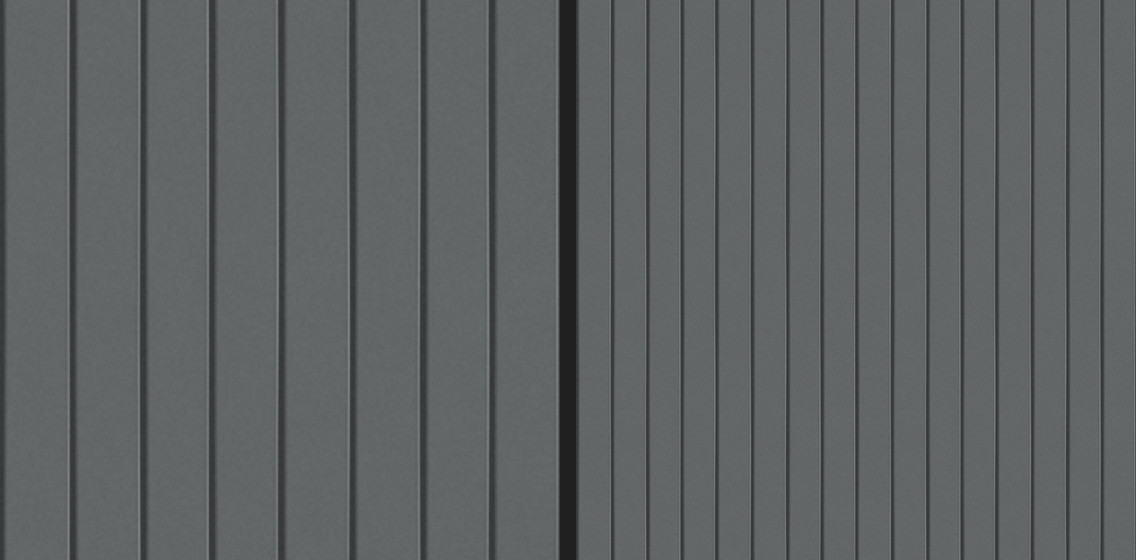
Left: one tile. Right: repeated 2 by 2.
This texture is drawn by a three.js fragment shader. Its source:

```glsl
varying vec2 vUv;

const float PANELS = 8.0;
const float GROOVE_OFFSET = 0.036;   // groove centre, in panel widths
const float GROOVE_HALF = 0.041;     // half width of the dark core
const float HALF_VARIATION = 0.006;
const float SPACING_SHIFT = 0.0135;  // uneven spacing, repeats every 4 panels
const float SPACING_PHASE = 0.32;
const float DRIFT = 0.003;           // sideways drift along a groove
const float SHADE_WIDTH = 0.056;     // soft shade right of the core
const float LIP_GAP = 0.024;         // highlight distance from the core
const float LIP_WIDTH = 0.016;
const float CREASE_GAP = 0.056;      // faint crease left of the lip
const float CREASE_WIDTH = 0.018;
const float CREASE_DEPTH = 0.020;
const float GRAIN = 0.015;
const float MOTTLE = 0.005;
const float TAU = 6.2831853;

const vec3 PANEL_COLOR = vec3(0.390, 0.401, 0.403);
const vec3 SHADE_COLOR = vec3(0.300, 0.308, 0.310);
const vec3 GROOVE_COLOR = vec3(0.222, 0.227, 0.232);
const vec3 LIP_COLOR = vec3(0.490, 0.502, 0.504);

float hash(vec2 p) {
  vec3 q = fract(vec3(p.xyx) * 0.1031);
  q += dot(q, q.yzx + 33.33);
  return fract((q.x + q.y) * q.z);
}

// Value noise that wraps after a whole number of cells
float wrapNoise(vec2 uv, vec2 cells) {
  vec2 p = uv * cells;
  vec2 i = floor(p);
  vec2 f = fract(p);
  f = f * f * (3.0 - 2.0 * f);
  vec2 a = mod(i, cells);
  vec2 b = mod(i + 1.0, cells);
  float low = mix(hash(a), hash(vec2(b.x, a.y)), f.x);
  float high = mix(hash(vec2(a.x, b.y)), hash(b), f.x);
  return mix(low, high, f.y);
}

// Soft line of unit height
float ridge(float distance, float width) {
  float t = distance / width;
  return exp(-t * t);
}

void main() {
  // Nearest groove and its own random values
  float x = vUv.x * PANELS - GROOVE_OFFSET;
  float id = floor(x + 0.5);
  float key = mod(id, PANELS);
  float r1 = hash(vec2(key, 3.0));
  float r2 = hash(vec2(key, 17.0));

  // Uneven spacing, and slow change along the groove
  float wave = sin(TAU * (vUv.y + r1));
  float shift = SPACING_SHIFT * cos(TAU * 0.25 * (key - 2.0) + SPACING_PHASE);
  float d = x - id - shift - DRIFT * wave;
  float halfWidth = GROOVE_HALF + HALF_VARIATION * 0.6 * sin(TAU * (vUv.y + r2));

  // Painted face with faint mottling and grain
  float mottle = wrapNoise(vUv, vec2(16.0, 12.0)) - 0.5;
  float grain = wrapNoise(vUv, vec2(190.0)) + wrapNoise(vUv, vec2(311.0)) - 1.0;
  vec3 color = PANEL_COLOR + MOTTLE * mottle;

  // Faint crease and bright lip on the left edge of the groove
  float edge = d + halfWidth;
  color -= CREASE_DEPTH * ridge(edge + CREASE_GAP, CREASE_WIDTH);
  float lip = ridge(edge + LIP_GAP, LIP_WIDTH);
  color = mix(color, LIP_COLOR, lip * (0.8 + 0.2 * wave));

  // Soft shade, then the dark core
  float leftEdge = smoothstep(-0.012, 0.014, edge);
  float shade = 1.0 - smoothstep(halfWidth, halfWidth + SHADE_WIDTH, d);
  float core = 1.0 - smoothstep(halfWidth - 0.022, halfWidth + 0.012, d);
  color = mix(color, SHADE_COLOR, leftEdge * shade);
  color = mix(color, GROOVE_COLOR, leftEdge * core);

  gl_FragColor = vec4(color + GRAIN * grain, 1.0);
}
```
